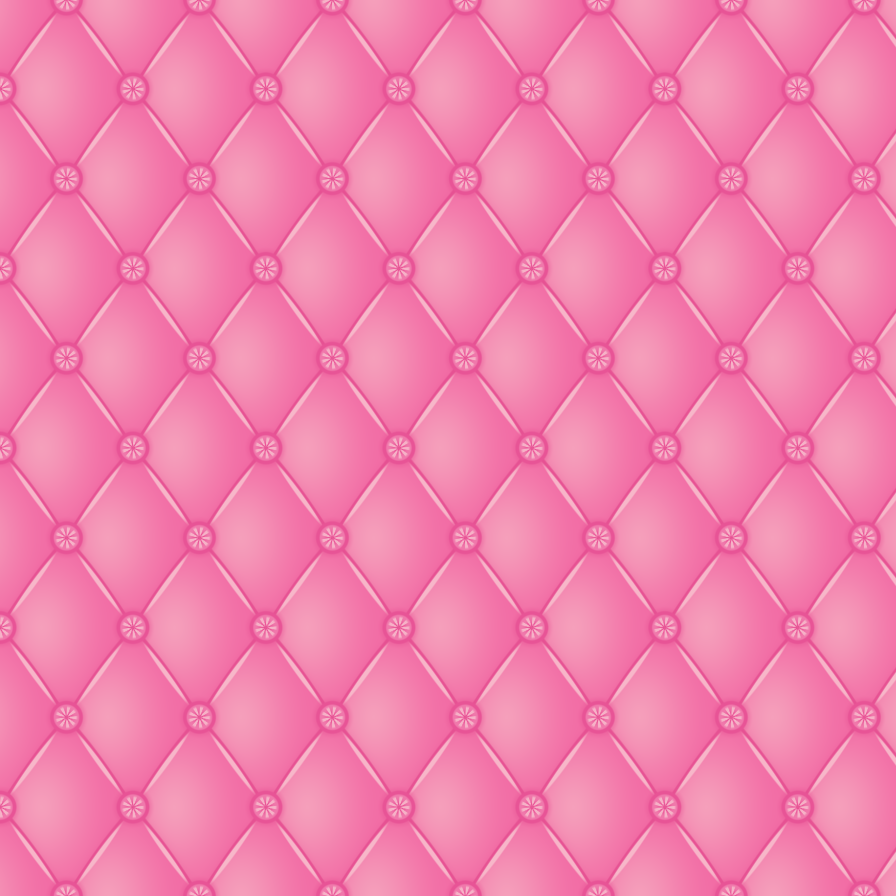
This pattern is drawn by a Shadertoy shader. Its source:

```glsl
// Tufted pink upholstery: bowed seams cross in a diamond lattice, with a round
// pleated button at every crossing. Two diagonal coordinates index the lattice;
// each cushion is a soft radial gradient, each seam a dark line over a pale lip.

const vec2 REPEAT = vec2(0.1484, 0.2004);   // lattice period in canvas units
const vec3 DEEP = vec3(0.90, 0.31, 0.57);
const vec3 PALE = vec3(0.97, 0.74, 0.80);

// Lattice coordinates that are whole numbers along the two seam directions
vec2 toDiagonal(vec2 p) {
    vec2 q = p / REPEAT;
    return vec2(q.x + q.y, q.x - q.y);
}

vec2 fromDiagonal(vec2 d) {
    return 0.5 * vec2(d.x + d.y, d.x - d.y) * REPEAT;
}

// Light lip under a seam, widest at mid span
float lip(float depth, float span, float px) {
    float width = 0.0068 * span;
    return smoothstep(0.0, 0.0015 + px, depth)
         * (1.0 - smoothstep(width - px, width + px, depth))
         * smoothstep(0.35, 0.8, span);
}

vec3 cushion(vec2 local) {
    float reach = length((local + vec2(0.028, 0.0)) * vec2(1.0, 0.75));
    return mix(vec3(0.96, 0.63, 0.735), vec3(0.95, 0.43, 0.65),
               smoothstep(-0.01, 0.085, reach));
}

vec3 buttonFace(vec2 p, float r) {
    float angle = atan(p.y, p.x);
    float pleat = 0.5 + 0.5 * cos(9.0 * angle + 0.4);
    float petal = smoothstep(0.25, 0.85, pleat)
                * smoothstep(0.002, 0.005, r) * (1.0 - smoothstep(0.010, 0.0135, r));
    float crease = (1.0 - smoothstep(0.0, 0.22, pleat)) * (1.0 - smoothstep(0.004, 0.011, r));
    vec3 col = mix(vec3(0.94, 0.47, 0.67), PALE, 0.85 * petal);
    col = mix(col, DEEP, 0.75 * crease);
    return mix(col, DEEP, 0.8 * (1.0 - smoothstep(0.001, 0.003, r)));
}

void mainImage(out vec4 fragColor, in vec2 fragCoord) {
    float px = 1.0 / iResolution.y;
    vec2 p = fragCoord * px - vec2(0.0, 0.5);

    // Lift the seams between buttons so that each one arches upward
    float span = abs(sin(6.2831853 * p.x / REPEAT.x));
    vec2 d = toDiagonal(p - vec2(0.0, 0.0055 * span));
    vec2 seam = (d - round(d)) / length(1.0 / REPEAT);

    // Cushions
    vec3 col = cushion(p - fromDiagonal(floor(d) + 0.5));

    // Seams: soft shade, lip, then the stitched line
    float seamDist = min(abs(seam.x), abs(seam.y));
    col = mix(col, DEEP, 0.22 * exp(-seamDist / 0.004));
    float light = max(lip(-seam.x, span, px), lip(seam.y, span, px));
    col = mix(col, PALE, 0.9 * light);
    float halfWidth = mix(0.0021, 0.0014, span);
    col = mix(col, DEEP, 0.9 * (1.0 - smoothstep(halfWidth - px, halfWidth + px, seamDist)));

    // Buttons: contact shadow, rim and pleated face
    vec2 b = p - fromDiagonal(round(toDiagonal(p)));
    float r = length(b);
    col = mix(col, DEEP, 0.35 * (1.0 - smoothstep(0.017, 0.025, r)));
    col = mix(col, vec3(0.91, 0.33, 0.59), 1.0 - smoothstep(0.0183 - px, 0.0183 + px, r));
    col = mix(col, buttonFace(b, r), 1.0 - smoothstep(0.0142 - px, 0.0142 + px, r));

    fragColor = vec4(col, 1.0);
}
```
